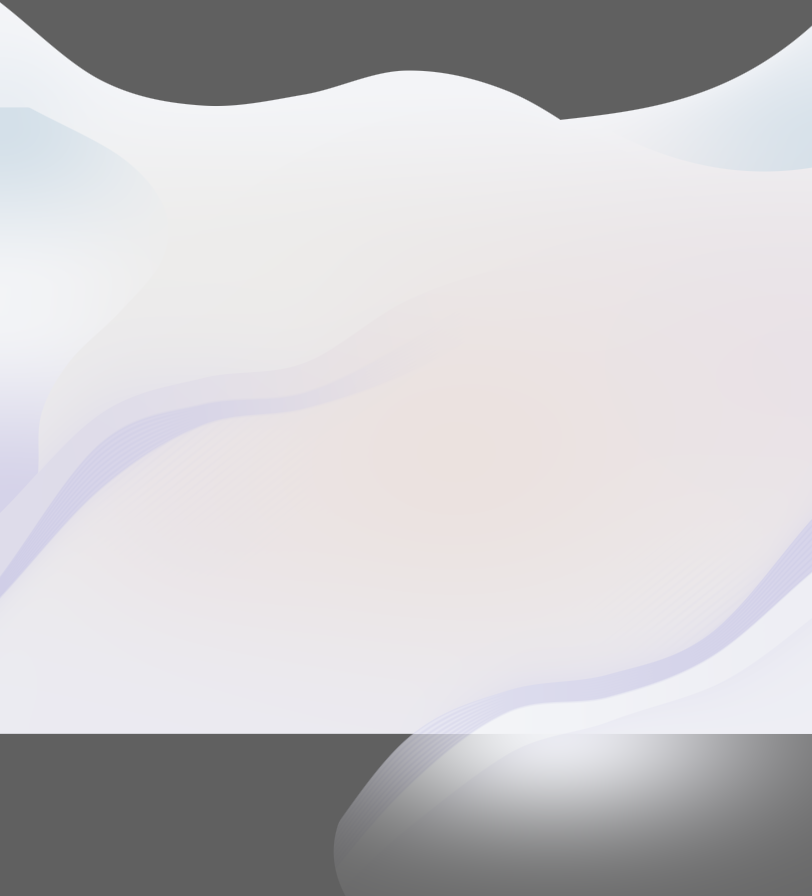
A WebGL 2 fragment shader for this background:

```glsl
#version 300 es
precision highp float;
uniform vec2 u_resolution;
out vec4 outColor;

const vec2 CANVAS = vec2(6.96, 7.68);
const float KNOT_STEP = 0.87;
const vec3 GRAY = vec3(0.376);
const vec3 WHITE = vec3(0.955, 0.96, 0.972);
const vec3 MIST = vec3(0.92, 0.92, 0.947);
const vec3 PEARL = vec3(0.928, 0.928, 0.928);
const vec3 PEACH = vec3(0.92, 0.881, 0.87);
const vec3 PINK = vec3(0.912, 0.88, 0.905);
const vec3 CREAM = vec3(0.935, 0.933, 0.922);
const vec3 BLUE = vec3(0.81, 0.865, 0.905);
const vec3 LAVENDER = vec3(0.825, 0.815, 0.912);
const vec3 LINE = vec3(0.77, 0.77, 0.89);

// Smooth curve through nine evenly spaced heights
float spline(float t, float k[9]) {
  int i = int(clamp(floor(t), 0.0, 7.0));
  float f = t - float(i);
  float b = k[i], c = k[i + 1];
  float a = i > 0 ? k[i - 1] : 2.0 * b - c;
  float d = i < 7 ? k[i + 2] : 2.0 * c - b;
  return b + 0.5 * f * (c - a + f * (2.0 * a - 5.0 * b + 4.0 * c - d
    + f * (3.0 * (b - c) + d - a)));
}

// Antialiased coverage of the positive side
float cover(float d) {
  return clamp(0.5 + d / max(fwidth(d), 1e-4), 0.0, 1.0);
}

float glow(vec2 p, vec2 center, vec2 radius) {
  vec2 q = (p - center) / radius;
  return exp(-dot(q, q));
}

float stroke(float d, float width) {
  return 1.0 - smoothstep(0.0, width, abs(d));
}

// Bundle of thin lines between two heights
float strands(float y, float top, float bottom) {
  float sum = 0.0;
  for (int i = 0; i < 9; i++) {
    sum += stroke(y - mix(top, bottom, float(i) / 8.0), 0.022);
  }
  return min(sum, 1.0);
}

float hatch(vec2 p, float slope) {
  return stroke(fract((p.y - slope * p.x) * 14.0) - 0.5, 0.35);
}

vec3 backdrop(vec2 p) {
  vec3 c = mix(MIST, PEARL, smoothstep(1.3, 3.5, p.y));
  c = mix(c, WHITE, smoothstep(5.4, 7.1, p.y));
  c = mix(c, PINK, 0.85 * glow(p, vec2(6.9, 4.5), vec2(2.6, 1.7)));
  c = mix(c, PINK, 0.6 * glow(p, vec2(1.7, 3.3), vec2(1.4, 1.0)));
  c = mix(c, PEACH, 0.9 * glow(p, vec2(3.9, 3.8), vec2(2.1, 1.65)));
  float arc = p.y - 6.75 + 0.2 * (p.x - 4.0) * (p.x - 4.0);
  return mix(c, WHITE, 0.3 * cover(arc) * glow(p, vec2(3.4, 6.6), vec2(1.6, 0.7)));
}

// Blue swell at the upper right
vec3 rightSwell(vec3 c, vec2 p) {
  float d = p.y - 6.21 - 0.2 * (p.x - 6.55) * (p.x - 6.55);
  float fade = smoothstep(5.0, 7.2, p.x) * (1.0 - 0.6 * smoothstep(6.5, 7.5, p.y));
  return mix(c, BLUE, 0.75 * cover(d) * fade);
}

// Layered folds and ribbon on the left
vec3 leftFolds(vec3 c, vec2 p) {
  float t = p.x / KNOT_STEP;
  float top = spline(t, float[9](3.28, 4.14, 4.44, 4.57, 5.10, 5.40, 5.60, 5.70, 5.75));
  float mid = spline(t, float[9](2.73, 3.88, 4.21, 4.31, 4.73, 5.28, 5.56, 5.69, 5.76));
  float low = spline(t, float[9](2.56, 3.50, 4.04, 4.18, 4.48, 4.96, 5.43, 5.68, 5.78));
  float fade = 1.0 - smoothstep(0.0, 4.3, p.x);
  float above = cover(p.y - top), ribbon = cover(p.y - low) * (1.0 - above);
  c = mix(c, CREAM, above * 0.7 * glow(p, vec2(1.9, 5.0), vec2(1.8, 1.2)));
  c = mix(c, LAVENDER, above * 0.35 * fade * exp(-max(p.y - top, 0.0) / 0.5));

  float side = spline((6.76 - p.y) / 0.435,
    float[9](0.25, 1.05, 1.41, 1.39, 1.04, 0.60, 0.36, 0.33, 0.33));
  float fold = cover(side - p.x) * cover(6.76 - p.y) * above;
  vec3 tint = mix(LAVENDER, WHITE, smoothstep(3.4, 5.0, p.y));
  tint = mix(tint, BLUE, smoothstep(5.2, 6.6, p.y));
  c = mix(c, tint, fold * 0.85 * (1.0 - smoothstep(0.0, 1.9, p.x)));
  c = mix(c, BLUE, 0.25 * (1.0 - fold) * glow(p, vec2(0.0, 6.8), vec2(0.7, 0.5)));

  float depth = 0.55 + 0.35 * cover(mid - p.y);
  c = mix(c, LAVENDER, ribbon * depth * fade);
  c = mix(c, LAVENDER, 0.3 * fade * (1.0 - cover(p.y - low)) * exp(-max(low - p.y, 0.0) / 0.15));
  c = mix(c, LINE, 0.3 * fade * strands(p.y, mid, low));
  return mix(c, LINE, 0.07 * hatch(p, 0.8) * cover(low - p.y) * glow(p, vec2(1.5, 3.7), vec2(0.8, 0.5)));
}

// Translucent wave at the lower right
vec3 lowerWave(vec3 c, vec2 p, float floorCover) {
  float t = p.x / KNOT_STEP;
  float top = spline(t, float[9](-3.0, -2.0, -0.92, 0.23, 1.34, 1.76, 1.90, 2.25, 3.23));
  float low = spline(t, float[9](-3.2, -2.3, -1.3, -0.1, 0.93, 1.58, 1.71, 2.05, 2.78));
  float left = 2.86 + 0.7 * pow(min(p.y, 1.2) - 0.38, 2.0);
  float inside = cover(top - p.y) * cover(p.x - left);
  float rise = smoothstep(4.0, 7.0, p.x);
  float shadow = exp(-max(p.y - top, 0.0) / 0.18) * smoothstep(3.3, 4.6, p.x);
  c = mix(c, LAVENDER, 0.3 * shadow * floorCover);
  c = mix(c, LINE, 0.08 * hatch(p, 0.8) * floorCover * glow(p, vec2(6.0, 2.5), vec2(0.6, 0.4)));
  vec3 tint = mix(WHITE, MIST, 0.6 * rise);
  tint = mix(tint, LAVENDER, cover(p.y - low) * (0.4 + 0.45 * rise));
  tint = mix(tint, LINE, 0.3 * strands(p.y, top, low));
  float crease = p.y - low + 0.3 + 0.1 * sin(p.x * 2.0);
  tint = mix(tint, LAVENDER, 0.2 * cover(-crease) * exp(-max(-crease, 0.0) / 0.25));
  float veil = 0.05 + 0.93 * glow(p, vec2(4.75, 1.4), vec2(1.75, 0.85));
  return mix(c, tint, inside * mix(veil, 0.96, floorCover));
}

void main() {
  vec2 p = gl_FragCoord.xy / u_resolution * CANVAS;
  float x = p.x - 4.78;
  float hill = spline(p.x / KNOT_STEP, float[9](7.66, 6.99, 6.775, 6.87, 7.075, 6.90, 6.38, 5.8, 5.2));
  float crest = max(hill, 6.65 + 0.11 * x + 0.055 * x * x * x);
  float floorCover = cover(p.y - 1.39);
  vec3 body = leftFolds(rightSwell(backdrop(p), p), p);
  body = mix(body, WHITE, 0.6 * exp(-max(crest - p.y, 0.0) / 0.12));
  vec3 color = mix(GRAY, body, floorCover * cover(crest - p.y));
  outColor = vec4(lowerWave(color, p, floorCover), 1.0);
}
```
